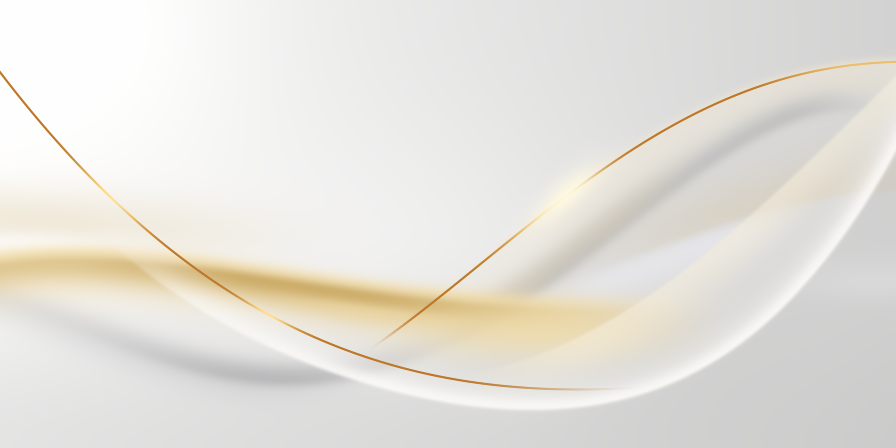
This background is drawn by a WebGL 1 fragment shader. Its source:

```glsl
precision highp float;
// Pale silver background with flowing translucent ribbons and two fine gold lines.
// Each ribbon follows a smooth polynomial through five evenly spaced heights;
// asymmetric falloff gives it one crisp edge and one soft edge.
uniform vec2 u_resolution;

const vec3 WHITE = vec3(0.985, 0.98, 0.97);
const vec3 CREAM = vec3(0.96, 0.93, 0.86);
const vec3 BEIGE = vec3(0.84, 0.80, 0.72);
const vec3 GOLD = vec3(0.80, 0.67, 0.40);
const vec3 PALE_GOLD = vec3(0.95, 0.87, 0.67);
const vec3 COPPER = vec3(0.74, 0.47, 0.16);
const vec3 SILVER = vec3(0.66, 0.66, 0.67);

// Newton polynomial through heights a..e at x = 0, 0.5, 1, 1.5, 2
float curve(float x, vec4 h, float e) {
  float t = x * 2.0;
  float d1 = h.y - h.x;
  float d2 = h.z - 2.0 * h.y + h.x;
  float d3 = h.w - 3.0 * (h.z - h.y) - h.x;
  float d4 = e - 4.0 * (h.w + h.y) + 6.0 * h.z + h.x;
  return h.x + t * (d1 + (t - 1.0) / 2.0 * (d2 + (t - 2.0) / 3.0 * (d3 + (t - 3.0) / 4.0 * d4)));
}

// Approximate signed distance, positive above the curve
float curveDist(vec2 p, vec4 h, float e) {
  float y = curve(p.x, h, e);
  float slope = (curve(p.x + 0.005, h, e) - y) / 0.005;
  return (p.y - y) / sqrt(1.0 + slope * slope);
}

// Soft band with separate widths above and below its spine
float band(float d, float above, float below) {
  float k = d / (d > 0.0 ? above : below);
  return exp(-k * k);
}

float bump(float x, float center, float width) {
  float k = (x - center) / width;
  return exp(-k * k);
}

// Window that opens from a to b and closes from c to d
float span(float x, float a, float b, float c, float d) {
  return smoothstep(a, b, x) * (1.0 - smoothstep(c, d, x));
}

float stroke(float d, float halfWidth, float pixel) {
  return 1.0 - smoothstep(halfWidth - 0.5 * pixel, halfWidth + 0.7 * pixel, abs(d));
}

vec3 backdrop(vec2 p) {
  float shade = 0.985 - 0.08 * p.x;
  shade -= 0.09 * (1.0 - smoothstep(0.0, 0.5, p.y)) * (1.0 - 0.35 * p.x);
  shade += 0.03 * bump(p.x, 0.95, 0.5) * bump(p.y, 0.45, 0.3);
  shade += 0.04 * bump(p.x, 0.25, 0.35) * bump(p.y, 0.95, 0.35);
  return vec3(min(shade, 1.0)) * vec3(1.0, 0.998, 0.996);
}

void main() {
  vec2 p = gl_FragCoord.xy / u_resolution * vec2(2.0, 1.0);
  float pixel = 1.0 / u_resolution.y;
  float x = p.x;

  // Distances to the main flowing curves
  float fallLine = curveDist(p, vec4(0.839, 0.357, 0.156, 0.141), 0.219);
  float riseLine = curveDist(p, vec4(0.633, 0.089, 0.352, 0.719), 0.862);
  float bowl = curveDist(p, vec4(0.740, 0.284, 0.107, 0.151), 0.674);
  float fold = curveDist(p, vec4(0.479, 0.245, 0.154, 0.370), 0.823);
  float shadow = curveDist(p, vec4(0.336, 0.167, 0.240, 0.583), 0.747);
  float goldTop = curveDist(p, vec4(0.422, 0.404, 0.336, 0.318), 0.349);
  float beigeEdge = curveDist(p, vec4(0.100, 0.200, 0.297, 0.466), 0.583);

  vec3 col = backdrop(p);

  // Cream haze and white sheen at the left
  float leftFade = 1.0 - smoothstep(0.1, 0.9, x);
  col = mix(col, vec3(0.92, 0.88, 0.79), 0.65 * leftFade * band(p.y - 0.51 + 0.06 * x, 0.075, 0.06));
  col = mix(col, WHITE, 0.85 * (1.0 - smoothstep(0.05, 0.4, x)) * band(p.y - 0.455, 0.022, 0.025));

  // Broad veil beneath the rising line
  col = mix(col, CREAM * 0.98, 0.55 * smoothstep(0.9, 1.3, x) * band(riseLine, 0.012, 0.10));

  // Silver ribbon: soft body, darker spine
  float spine = max(bump(x, 0.62, 0.30), 0.75 * span(x, 0.85, 1.25, 1.75, 2.0));
  col = mix(col, vec3(0.84), 0.5 * band(shadow, 0.02, 0.11) * smoothstep(0.9, 1.2, x));
  col = mix(col, SILVER, 0.62 * spine * band(shadow, 0.034, 0.018));
  col = mix(col, SILVER, 0.25 * (1.0 - smoothstep(0.5, 0.9, x)) * band(shadow, 0.04, 0.05));
  col = mix(col, BEIGE * 0.96, 0.5 * span(x, 0.95, 1.15, 1.35, 1.6) * band(shadow - 0.02, 0.035, 0.03));

  // Beige sheet at the right with a cool sheen below it
  col = mix(col, BEIGE, 0.6 * smoothstep(1.2, 1.65, x) * band(beigeEdge, 0.085, 0.012));
  col = mix(col, vec3(0.91, 0.91, 0.93), 0.7 * span(x, 1.15, 1.35, 1.6, 1.85) * band(beigeEdge + 0.035, 0.025, 0.05));

  // Golden ribbon, crisp on top and melting downward
  float goldFade = mix(0.5, 0.95, smoothstep(0.1, 0.55, x)) * (1.0 - smoothstep(0.75, 1.6, x));
  col = mix(col, PALE_GOLD, 0.75 * (1.0 - smoothstep(1.1, 1.65, x)) * band(goldTop, 0.022, 0.085));
  col = mix(col, GOLD, goldFade * band(goldTop + 0.018, 0.018, 0.045));
  col = mix(col, PALE_GOLD, 0.65 * bump(x, 1.2, 0.25) * band(p.y - 0.26, 0.07, 0.06));
  col = mix(col, PALE_GOLD, 0.5 * bump(x, 0.82, 0.2) * band(goldTop + 0.05, 0.015, 0.03));

  // Pale fold between the two right-hand sweeps
  col = mix(col, CREAM, 0.6 * smoothstep(0.95, 1.35, x) * band(fold, 0.006, 0.075));

  // Bright bowl with a crisp outer rim and shade outside it
  float outside = smoothstep(0.0, -0.012, bowl);
  col = mix(col, vec3(0.79), 0.35 * outside * smoothstep(1.1, 1.7, x) * band(bowl, 0.1, 0.16));
  col = mix(col, WHITE, 0.45 * smoothstep(0.15, 0.5, x) * band(bowl, 0.055, 0.007));
  col = mix(col, WHITE, 0.8 * smoothstep(0.2, 0.8, x) * band(bowl, 0.02, 0.006));
  col = mix(col, vec3(0.88), 0.5 * smoothstep(1.65, 1.95, x) * outside * band(p.y - 0.37, 0.05, 0.04));

  // Fine metallic lines, brightened where they catch light
  float fallGlint = max(bump(x, 0.25, 0.07), bump(x, 0.60, 0.06));
  vec3 fallColor = mix(COPPER, vec3(1.0, 0.87, 0.55), fallGlint);
  col = mix(col, fallColor, stroke(fallLine, 0.0022, pixel) * (1.0 - smoothstep(1.0, 1.45, x)));
  float riseGlint = max(bump(x, 1.23, 0.10), 0.75 * smoothstep(1.65, 1.9, x));
  vec3 riseColor = mix(COPPER, vec3(0.98, 0.84, 0.52), riseGlint);
  col = mix(col, riseColor, stroke(riseLine, 0.0022, pixel) * smoothstep(0.82, 0.95, x));

  // Warm flare along the rising line
  float flare = bump(x, 1.265, 0.075) * band(riseLine, 0.035, 0.028);
  col = mix(col, vec3(1.0, 0.98, 0.89), 0.9 * flare);

  gl_FragColor = vec4(clamp(col, 0.0, 1.0), 1.0);
}
```
